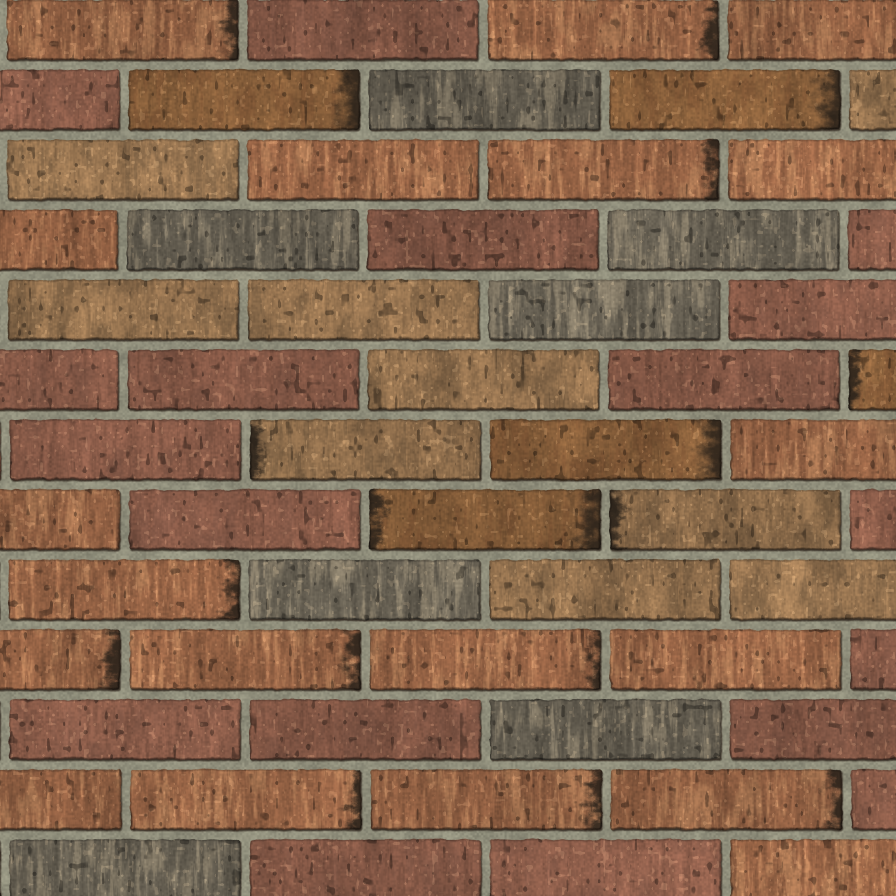
Write a WebGL 2 fragment shader that draws this texture.

```glsl
#version 300 es
precision highp float;

uniform vec2 u_resolution;
out vec4 fragColor;

const vec2 PITCH = vec2(0.2682, 0.0781);
const vec2 HALF_BRICK = vec2(0.1288, 0.0334);
const vec2 ORIGIN = vec2(0.0026, -0.0059);
const vec3 MORTAR = vec3(0.565, 0.56, 0.485);
const vec3 SHADOW = vec3(0.17, 0.13, 0.10);
const vec3 CHAR = vec3(0.16, 0.13, 0.10);

// Fired clay tones: red, orange, ochre, tan, grey
const vec3 BASE[5] = vec3[5](
  vec3(0.55, 0.365, 0.29), vec3(0.575, 0.38, 0.265), vec3(0.54, 0.38, 0.235),
  vec3(0.61, 0.47, 0.325), vec3(0.385, 0.36, 0.31));
const vec3 BLOTCH[5] = vec3[5](
  vec3(0.46, 0.31, 0.25), vec3(0.65, 0.46, 0.32), vec3(0.43, 0.29, 0.18),
  vec3(0.43, 0.335, 0.235), vec3(0.50, 0.46, 0.385));

float hash(vec2 p) {
  vec3 q = fract(vec3(p.xyx) * 0.1031);
  q += dot(q, q.yzx + 33.33);
  return fract((q.x + q.y) * q.z);
}

float noise(vec2 p) {
  vec2 i = floor(p), f = fract(p);
  f = f * f * (3.0 - 2.0 * f);
  float low = mix(hash(i), hash(i + vec2(1, 0)), f.x);
  float high = mix(hash(i + vec2(0, 1)), hash(i + vec2(1, 1)), f.x);
  return mix(low, high, f.y);
}

float fbm(vec2 p) {
  float sum = 0.0, gain = 0.5;
  for (int i = 0; i < 4; i++) {
    sum += gain * noise(p);
    p = p * 2.03 + 17.1;
    gain *= 0.5;
  }
  return sum / 0.9375;
}

float roundedBox(vec2 p, vec2 halfSize, float radius) {
  vec2 d = abs(p) - halfSize + radius;
  return length(max(d, 0.0)) + min(max(d.x, d.y), 0.0) - radius;
}

float cover(float dist, float soft) {
  return 1.0 - smoothstep(-soft, soft, dist);
}

int pickTone(float r) {
  return int(step(0.42, r) + step(0.62, r) + step(0.74, r) + step(0.89, r));
}

vec3 mortarColor(vec2 uv) {
  float grain = noise(uv * 420.0) - 0.5;
  float cloud = fbm(uv * 45.0) - 0.5;
  return MORTAR * (1.0 + 0.16 * grain + 0.22 * cloud);
}

// Scorched ends, fading inward with a ragged front
float scorch(vec2 p, vec2 seed, vec2 id, int tone) {
  float ragged = (fbm(seed * vec2(90.0, 130.0)) - 0.5) * 0.035;
  bool warm = tone == 1 || tone == 2;
  float right = warm ? step(0.2, hash(id + 3.7)) : 0.0;
  float left = tone == 2 || tone == 3 ? step(0.6, hash(id + 8.3)) : 0.0;
  float reach = tone == 2 ? 0.034 : 0.020;
  vec2 inset = HALF_BRICK.x + vec2(-p.x, p.x) + ragged;
  vec2 burn = 1.0 - smoothstep(vec2(0.0), vec2(reach, 0.018), inset);
  return max(right * burn.x, left * burn.y);
}

vec3 brickColor(vec2 p, vec2 id) {
  vec2 seed = p + 3.0 * vec2(hash(id + 1.3), hash(id + 5.9));
  int tone = pickTone(hash(id + 21.0));

  // Drawn-clay streaks, patches and broad vertical bands
  float streak = fbm(seed * vec2(210.0, 26.0));
  float patches = fbm(seed * vec2(48.0, 30.0));
  float band = noise(seed * vec2(32.0, 3.0)) - 0.5;
  float grain = noise(seed * 400.0) - 0.5;
  float mottled = smoothstep(0.46, 0.64, mix(streak, patches, 0.5));
  vec3 color = mix(BASE[tone], BLOTCH[tone], mottled * 0.75);
  color *= 1.0 + 0.15 * band + 0.16 * grain + 0.42 * (streak - 0.5);
  color *= 0.95 + 0.1 * hash(id + 13.0);

  // Pale grit and small dark pits
  float grit = smoothstep(0.76, 0.9, noise(seed * vec2(260.0, 200.0)));
  float pits = smoothstep(0.79, 0.91, noise(seed * vec2(170.0, 110.0) + 40.0));
  color += 0.10 * grit * vec3(1.0, 0.85, 0.65);
  color *= 1.0 - 0.32 * pits;
  return mix(color, CHAR, 0.88 * scorch(p, seed, id, tone));
}

void main() {
  vec2 uv = gl_FragCoord.xy / u_resolution;
  float soft = 0.75 / u_resolution.y;

  // Running bond, rows counted downward
  vec2 grid = (vec2(uv.x, 1.0 - uv.y) - ORIGIN) / PITCH;
  float row = floor(grid.y);
  grid.x += 0.5 * mod(row, 2.0) - 0.0012 * row + 0.012 * (hash(vec2(row, 4.0)) - 0.5);
  vec2 id = vec2(floor(grid.x), row);
  vec2 p = (fract(grid) - 0.5) * PITCH * vec2(1.0, -1.0);

  // Chipped outline with shade beneath and to the right
  float chips = (fbm(uv * 110.0) - 0.5) * 0.0036;
  float face = roundedBox(p, HALF_BRICK, 0.0025) + chips;
  float shade = roundedBox(p - vec2(0.0011, -0.0018), HALF_BRICK, 0.003) + chips * 0.5;
  float rim = smoothstep(-0.0030, -0.0002, face);
  float lower = smoothstep(0.2, -0.8, p.y / HALF_BRICK.y);

  vec3 color = mix(mortarColor(uv), SHADOW, 0.85 * cover(shade, soft + 0.0007));
  vec3 brick = brickColor(p, id) * (1.0 - rim * mix(0.22, 0.5, lower));
  color = mix(color, brick, cover(face, soft));
  fragColor = vec4(color, 1.0);
}
```
